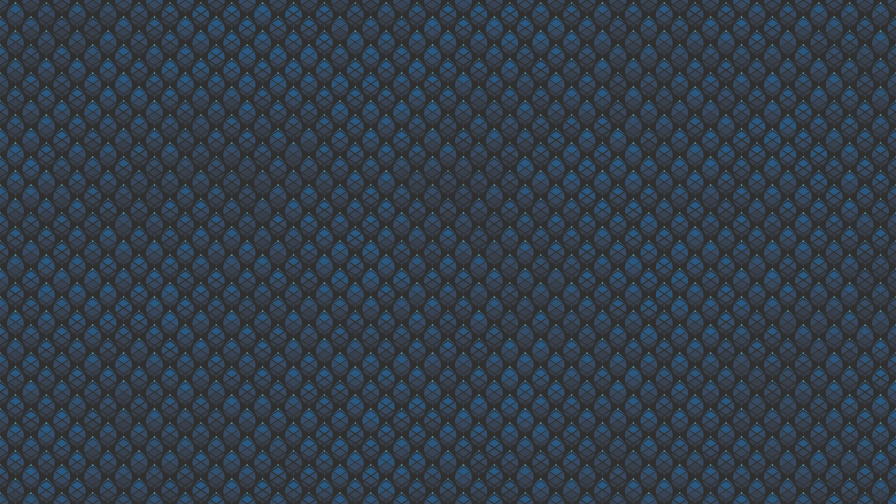
A Shadertoy shader for this pattern:

```glsl
// Rows of small pine cones on charcoal, in a half-drop repeat.
// Each cone is an egg with a pointed top, cut into diamond scales by crossing
// lines and coloured from grey base to teal tip; noise varies the tone.

const vec2 REPEATS = vec2(29.0, 18.0);       // cones across and down, per lattice
const vec2 CONE_RADIUS = vec2(0.295, 0.43);  // in units of the repeat height
const float TAPER = 0.35;                    // narrowing towards the top
const float TIP_SLOPE = 0.95;                // steepness of the pointed top
const vec2 SCALE_DENSITY = vec2(2.0, 3.0);   // diamonds per unit
const float LINE_HALF_WIDTH = 0.017;
const float LINE_VARIATION = 0.012;
const float STEM_HALF_WIDTH = 0.014;
const float TONE_VARIATION = 0.5;            // tier shift between cones
const float DRIFT = 0.7;                     // slow tier shift over the cloth
const float DRIFT_SCALE = 0.22;              // noise cells per repeat

const vec3 GROUND = vec3(0.185, 0.185, 0.185);
const vec3 GREY   = vec3(0.22, 0.25, 0.30);
const vec3 SLATE  = vec3(0.22, 0.29, 0.38);
const vec3 BLUE   = vec3(0.165, 0.345, 0.50);
const vec3 TEAL   = vec3(0.32, 0.54, 0.58);

float hash(vec2 p) {
    vec3 q = fract(vec3(p.xyx) * 0.1031);
    q += dot(q, q.yzx + 33.33);
    return fract((q.x + q.y) * q.z);
}

float gradientAt(vec2 corner, vec2 offset) {
    float angle = 6.2832 * hash(corner);
    return dot(vec2(cos(angle), sin(angle)), offset);
}

float gradientNoise(vec2 p) {
    vec2 i = floor(p), f = fract(p), o = vec2(0.0, 1.0);
    vec2 u = f * f * f * (f * (f * 6.0 - 15.0) + 10.0);
    float low = mix(gradientAt(i, f), gradientAt(i + o.yx, f - o.yx), u.x);
    float high = mix(gradientAt(i + o, f - o), gradientAt(i + 1.0, f - 1.0), u.x);
    return mix(low, high, u.y);
}

float coverage(float d, float pixel) {
    return 1.0 - smoothstep(-0.6 * pixel, 0.6 * pixel, d);
}

// Egg outline cut by two straight edges that meet at the tip
float coneDistance(vec2 p) {
    vec2 e = vec2(p.x / (1.0 - TAPER * p.y), p.y) / CONE_RADIUS;
    float egg = (length(e) - 1.0) * CONE_RADIUS.x;
    float tip = (abs(p.x) * TIP_SLOPE + p.y - CONE_RADIUS.y)
              / length(vec2(TIP_SLOPE, 1.0));
    return max(egg, tip);
}

vec3 tierColour(float tier, float shift) {
    float t = tier + shift;
    vec3 c = mix(GREY, SLATE, smoothstep(-0.8, -0.1, t));
    c = mix(c, BLUE, smoothstep(0.0, 0.7, t));
    return mix(c, TEAL, step(1.25, tier));
}

// Scale colours separated by the dark diagonal lines
vec3 scales(vec2 p, float shift, float halfWidth, float pixel) {
    vec2 s = p * SCALE_DENSITY;
    vec2 diagonal = vec2(s.y + s.x, s.y - s.x);
    vec2 cell = floor(diagonal);
    float tier = 0.5 * (cell.x + cell.y + 1.0);
    vec2 toLine = 0.5 - abs(fract(diagonal) - 0.5);
    float d = min(toLine.x, toLine.y) / length(SCALE_DENSITY);
    return mix(tierColour(tier, shift), GROUND, coverage(d - halfWidth, pixel));
}

void mainImage(out vec4 fragColor, in vec2 fragCoord) {
    vec2 grid = fragCoord / iResolution.xy * REPEATS;
    float pixel = REPEATS.y / iResolution.y;
    float aspect = iResolution.x / iResolution.y * REPEATS.y / REPEATS.x;
    vec3 colour = GROUND;

    // Two lattices, the second moved by half a repeat both ways
    for (int k = 0; k < 2; k++) {
        vec2 g = grid + 0.5 * float(k);
        vec2 id = floor(g) + 57.0 * float(k);
        vec2 p = (fract(g) - 0.5) * vec2(aspect, 1.0);
        float shift = (hash(id) - 0.5) * TONE_VARIATION
                    + DRIFT * gradientNoise(floor(g) * DRIFT_SCALE);
        float halfWidth = LINE_HALF_WIDTH + (hash(id + 19.0) - 0.5) * LINE_VARIATION;

        float d = coneDistance(p);
        float stem = max(abs(p.x) - STEM_HALF_WIDTH, p.y);
        colour = mix(colour, GREY, coverage(stem, pixel) * step(0.0, d));
        colour = mix(colour, scales(p, shift, halfWidth, pixel), coverage(d, pixel));
    }
    fragColor = vec4(colour, 1.0);
}
```
